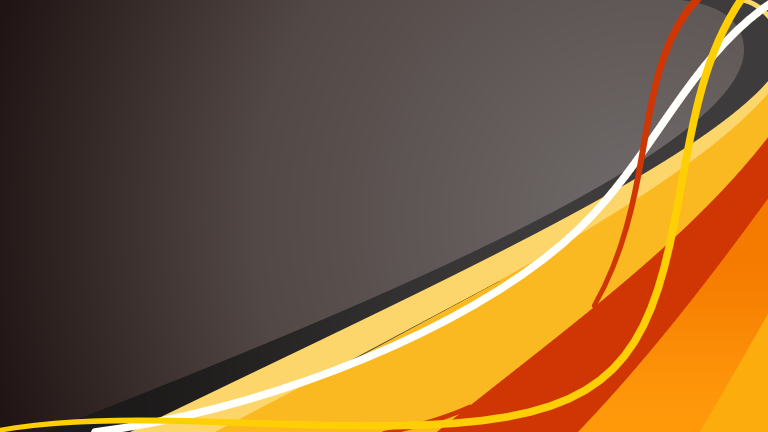
This background is drawn by a WebGL 1 fragment shader. Its source:

```glsl
precision highp float;
uniform vec2 u_resolution;

const vec2 GRID = vec2(160.0, 90.0);

const vec3 PANEL_GLOW = vec3(0.44, 0.42, 0.42);
const vec3 PANEL_MID = vec3(0.32, 0.28, 0.27);
const vec3 PANEL_DARK = vec3(0.13, 0.08, 0.08);
const vec2 GLOW_CENTER = vec2(135.0, 45.0);
const float GLOW_RADIUS = 140.0;
const float GLOW_MID = 0.59;

const vec3 RIM_DARK = vec3(0.11, 0.10, 0.10);
const vec3 RIM_LIGHT = vec3(0.24, 0.23, 0.23);
const vec3 PALE = vec3(0.99, 0.84, 0.42);
const vec3 AMBER = vec3(0.98, 0.72, 0.13);
const vec3 RED = vec3(0.81, 0.21, 0.01);
const vec3 ORANGE = vec3(0.96, 0.48, 0.0);
const vec3 ORANGE_LIGHT = vec3(1.0, 0.60, 0.04);
const vec3 GOLD = vec3(0.99, 0.68, 0.05);
const vec3 YELLOW = vec3(1.0, 0.81, 0.02);
const vec3 WHITE = vec3(1.0, 1.0, 0.99);

const float LINE = 0.8;         // half width of the main ribbons
const float THIN_LINE = 0.5;
const float HAIRLINE = 0.12;
const int BISECTIONS = 16;
const int SEGMENTS = 18;

vec2 bezier(vec2 a, vec2 b, vec2 c, vec2 d, float t) {
    float s = 1.0 - t;
    return s * s * s * a + 3.0 * s * t * (s * b + t * c) + t * t * t * d;
}

vec2 bezierTangent(vec2 a, vec2 b, vec2 c, vec2 d, float t) {
    float s = 1.0 - t;
    return s * s * (b - a) + 2.0 * s * t * (c - b) + t * t * (d - c);
}

float coverage(float dist) {
    return clamp(0.5 - dist * u_resolution.y / GRID.y, 0.0, 1.0);
}

// Coverage of the area to the right of a curve that rises in y
float rightOf(vec2 p, vec2 a, vec2 b, vec2 c, vec2 d) {
    float t = 0.5;
    float stepSize = 0.25;
    for (int i = 0; i < BISECTIONS; i++) {
        t += bezier(a, b, c, d, t).y < p.y ? stepSize : -stepSize;
        stepSize *= 0.5;
    }
    vec2 tangent = normalize(bezierTangent(a, b, c, d, t));
    return coverage((bezier(a, b, c, d, t).x - p.x) * tangent.y);
}

// Coverage of a stroke whose half width runs from w0 to w1
float ribbon(vec2 p, vec2 a, vec2 b, vec2 c, vec2 d, float w0, float w1) {
    float dist = 1000.0;
    vec2 start = a;
    for (int i = 1; i <= SEGMENTS; i++) {
        float t = float(i) / float(SEGMENTS);
        vec2 end = bezier(a, b, c, d, t);
        vec2 span = end - start;
        float h = clamp(dot(p - start, span) / dot(span, span), 0.0, 1.0);
        float width = mix(w0, w1, t + (h - 1.0) / float(SEGMENTS));
        dist = min(dist, length(p - start - h * span) - width);
        start = end;
    }
    return coverage(dist);
}

void main() {
    vec2 p = gl_FragCoord.xy / u_resolution * GRID;

    // Grey panel with a soft glow
    float r = length(p - GLOW_CENTER) / GLOW_RADIUS;
    vec3 color = mix(PANEL_GLOW, PANEL_MID, clamp(r / GLOW_MID, 0.0, 1.0));
    color = mix(color, PANEL_DARK, clamp((r - GLOW_MID) / (1.0 - GLOW_MID), 0.0, 1.0));

    // Dark rim, curling back at the upper right
    vec2 tip = vec2(155.0, 79.6);
    float rim = p.y < tip.y
        ? rightOf(p, vec2(9.4, 0.0), vec2(68.8, 23.3), vec2(155.0, 57.9), tip)
        : rightOf(p, tip, vec2(155.0, 84.8), vec2(151.0, 89.0), vec2(141.7, 90.0));
    color = mix(color, mix(RIM_DARK, RIM_LIGHT, smoothstep(20.0, 120.0, p.x)), rim);

    // Sweeping bands
    color = mix(color, PALE, rightOf(p, vec2(27.1, 0.0), vec2(83.3, 27.5), vec2(145.8, 55.0), vec2(161.0, 74.3)));
    color = mix(color, AMBER, rightOf(p, vec2(44.8, 0.0), vec2(89.6, 23.8), vec2(143.8, 50.4), vec2(161.0, 71.7)));
    color = mix(color, RED, rightOf(p, vec2(91.0, 0.0), vec2(118.8, 22.3), vec2(143.8, 40.0), vec2(161.0, 62.7)));
    vec3 orange = mix(ORANGE_LIGHT, ORANGE, smoothstep(0.0, 40.0, p.y));
    color = mix(color, orange, rightOf(p, vec2(120.4, 0.0), vec2(134.4, 14.6), vec2(146.9, 30.6), vec2(161.0, 50.0)));
    color = mix(color, GOLD, rightOf(p, vec2(145.8, 0.0), vec2(150.6, 8.0), vec2(155.6, 17.0), vec2(161.0, 26.3)));

    // Hairline seam and corner arc
    color = mix(color, RIM_LIGHT, ribbon(p, vec2(68.8, 12.5), vec2(80.0, 18.6), vec2(92.0, 25.0), vec2(104.0, 31.4), HAIRLINE, 0.0));
    color = mix(color, PALE, ribbon(p, vec2(154.6, 90.0), vec2(157.0, 89.6), vec2(159.0, 88.0), vec2(160.5, 86.2), THIN_LINE, THIN_LINE));

    // White ribbon
    vec2 whiteJoin = vec2(120.8, 42.5);
    float white = ribbon(p, vec2(19.8, 0.0), vec2(56.3, 4.6), vec2(100.0, 22.3), whiteJoin, LINE, LINE);
    white = max(white, ribbon(p, whiteJoin, vec2(136.5, 57.7), vec2(143.8, 78.5), vec2(161.5, 90.0), LINE, LINE));
    color = mix(color, WHITE, white);

    // Red ribbon and its tail
    float red = ribbon(p, vec2(145.6, 90.6), vec2(131.3, 75.4), vec2(137.5, 50.4), vec2(123.8, 26.3), LINE, THIN_LINE);
    red = max(red, ribbon(p, vec2(80.0, -0.3), vec2(87.0, 1.2), vec2(93.0, 3.0), vec2(97.9, 5.2), THIN_LINE, THIN_LINE));
    color = mix(color, RED, red);

    // Yellow ribbon
    vec2 lowJoin = vec2(81.3, 1.3);
    vec2 highJoin = vec2(140.6, 44.2);
    float yellow = ribbon(p, vec2(-1.0, 0.2), vec2(22.9, 4.6), vec2(52.1, 1.0), lowJoin, THIN_LINE, LINE);
    yellow = max(yellow, ribbon(p, lowJoin, vec2(125.0, 1.7), vec2(134.4, 11.9), highJoin, LINE, LINE));
    yellow = max(yellow, ribbon(p, highJoin, vec2(144.2, 62.9), vec2(145.8, 77.5), vec2(154.6, 90.4), LINE, LINE));
    color = mix(color, YELLOW, yellow);

    gl_FragColor = vec4(color, 1.0);
}
```
